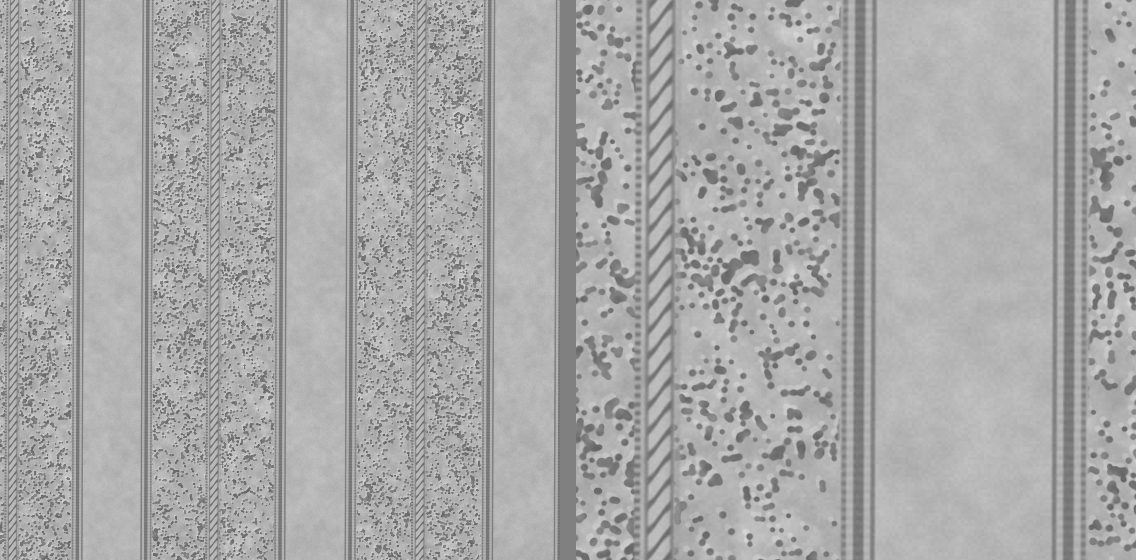
Left, the full canvas; right, a detail of the centre.
Write a WebGL 1 fragment shader that draws this pattern.

```glsl
precision highp float;
// Grey striped wallpaper: speckled bands with a twisted cord, plain bands and ribbed borders.
uniform vec2 u_resolution;

float hash(vec2 p) {
  vec3 q = fract(vec3(p.xyx) * 0.1031);
  q += dot(q, q.yzx + 33.33);
  return fract((q.x + q.y) * q.z);
}

float noise(vec2 p) {
  vec2 i = floor(p), f = fract(p);
  f = f * f * (3.0 - 2.0 * f);
  return mix(mix(hash(i), hash(i + vec2(1, 0)), f.x),
             mix(hash(i + vec2(0, 1)), hash(i + vec2(1, 1)), f.x), f.y);
}

float fbm(vec2 p) {
  float sum = 0.0, amp = 0.5;
  for (int i = 0; i < 5; i++) {
    sum += amp * noise(p);
    p = p * 2.03 + 17.3;
    amp *= 0.5;
  }
  return sum;
}

// Small round grains that melt into chains where they touch
float grains(vec2 uv, float pixel) {
  vec2 p = uv * vec2(205.0, 212.0);
  vec2 cell = floor(p);
  float field = 0.0, soft = max(0.22, pixel * 110.0);
  for (int j = -1; j <= 1; j++) {
    for (int i = -1; i <= 1; i++) {
      vec2 id = cell + vec2(float(i), float(j));
      vec2 center = id + 0.1 + 0.8 * vec2(hash(id + 5.0), hash(id + 71.0));
      float cluster = 0.2 * noise(id * 0.12 + 9.0) + 0.3 * noise(id * 0.27) + 0.5 * noise(id * 0.55 + 3.0);
      float present = step(hash(id + 133.0), 0.06 + 0.62 * smoothstep(0.25, 0.72, cluster));
      float radius = 0.34 + 0.24 * hash(id + 211.0);
      vec2 d = (p - center) / radius;
      field += present * exp(-dot(d, d));
    }
  }
  return smoothstep(0.5 - soft, 0.5 + soft, field);
}

// Soft-edged vertical line
float line(float d, float halfWidth, float aa) {
  return 1.0 - smoothstep(halfWidth - aa, halfWidth + aa, abs(d));
}

void main() {
  vec2 uv = gl_FragCoord.xy / u_resolution;
  float pixel = 1.0 / min(u_resolution.x, u_resolution.y);

  // Stripe coordinate: slight lean, repeats widening to the right
  float x = uv.x - 0.0241 - 0.004 * (uv.y - 0.5);
  float k = x / (0.3551 + 0.0116 * x);
  float cord = fract(k + 0.5) - 0.5;
  float band = abs(fract(k) - 0.495);
  float aa = max(0.003, 1.6 * pixel);

  // Paper mottling
  float mottle = fbm(uv * vec2(28.0, 23.0)) - 0.48;
  float fine = fbm(uv * 85.0 + 30.0) - 0.48;
  float plain = 0.717 + 0.075 * mottle + 0.075 * fine;

  // Speckled band with small pale worn patches and embossed highlights
  float rough = 0.698 + 0.03 * mottle + 0.16 * fine;
  rough += 0.045 * smoothstep(0.58, 0.72, fbm(uv * 34.0 + 60.0));
  float dots = grains(uv, pixel);
  float lit = grains(uv + vec2(0.0022, -0.0026), pixel);
  float speckled = smoothstep(0.198, 0.206, band)
                 * smoothstep(0.028, 0.036, abs(cord + 0.007));
  rough += 0.06 * lit * speckled;
  float ink = 0.37 + 0.16 * noise(uv * 170.0);
  rough = mix(rough, ink, 0.92 * dots * speckled);
  float tone = mix(plain, rough, smoothstep(0.145, 0.15, band));

  // Ribbed border: thin, thick and thin line
  float rib = 0.5 + 0.5 * sin(uv.y * 1206.0);
  float border = smoothstep(0.144, 0.149, band) * (1.0 - smoothstep(0.194, 0.199, band));
  tone = mix(tone, 0.685 + 0.03 * rib, border);
  tone = mix(tone, 0.47, 0.85 * line(band - 0.147, 0.0036, aa));
  tone = mix(tone, 0.45 + 0.03 * rib, 0.95 * line(band - 0.170, 0.0085, aa));
  tone = mix(tone, 0.46 + 0.10 * rib, 0.85 * line(band - 0.194, 0.0040, aa));

  // Beaded line left of the cord and a faint crease on its right
  tone = mix(tone, 0.43 + 0.22 * rib, 0.85 * line(cord + 0.036, 0.0048, aa));
  tone = mix(tone, 0.62, 0.5 * line(cord - 0.030, 0.004, aa));

  // Twisted cord: slanted oval strands between dark edges
  float across = cord / 0.021;
  float turn = fract(uv.y * 67.0 - 0.55 * across - 0.06 * sin(3.0 * across));
  float strand = abs(turn - 0.5) * 2.0;
  float twist = mix(0.735, 0.45, smoothstep(0.52, 0.98, strand + 0.12 * across * across));
  twist -= 0.03 * smoothstep(0.1, 0.9, across);
  tone = mix(tone, twist, line(cord, 0.021, aa));
  tone = mix(tone, 0.48, 0.7 * line(abs(cord) - 0.021, 0.0032, aa));

  // Paper grain and gentle uneven light
  tone += 0.025 * (hash(floor(uv * 512.0)) - 0.5);
  tone += 0.01 * (uv.y - 0.5) - 0.015 * dot(uv - 0.5, uv - 0.5);
  gl_FragColor = vec4(vec3(tone), 1.0);
}
```
